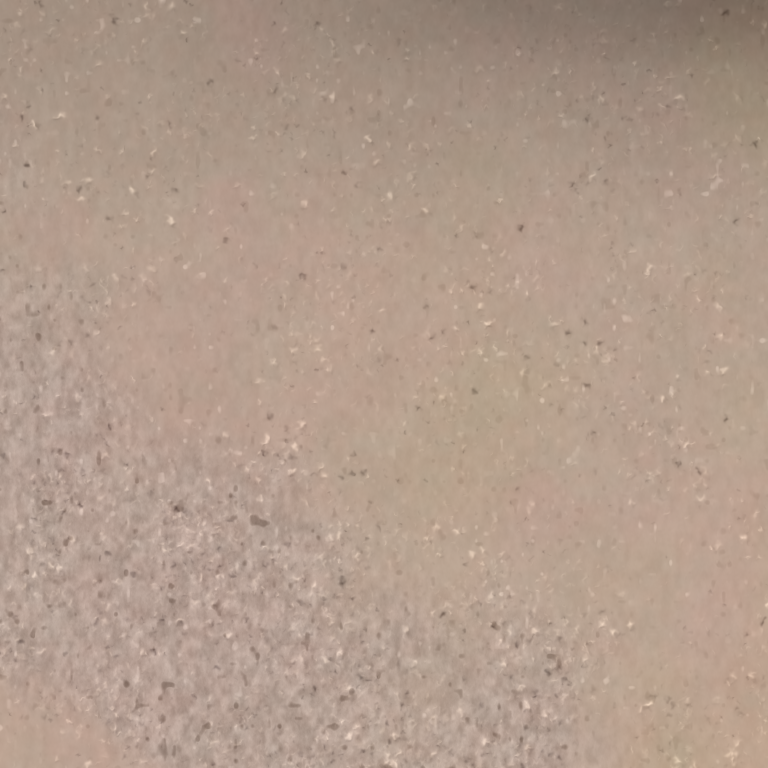
Reproduce this texture procedurally as a Shadertoy shader.

```glsl
// Dusty sandy ground with faint colour patches, scattered pale grit and a dim upper corner.

vec3 hash3(vec2 p) {
    vec3 q = fract(vec3(p.xyx) * vec3(0.1031, 0.1030, 0.0973));
    q += dot(q, q.yxz + 33.33);
    return fract((q.xxy + q.yzz) * q.zyx);
}

float noise(vec2 p) {
    vec2 i = floor(p), f = fract(p);
    f = f * f * (3.0 - 2.0 * f);
    return mix(mix(hash3(i).x, hash3(i + vec2(1, 0)).x, f.x),
               mix(hash3(i + vec2(0, 1)).x, hash3(i + vec2(1, 1)).x, f.x), f.y);
}

float fbm(vec2 p) {
    float sum = 0.0, amp = 0.53;
    for (int i = 0; i < 4; i++) {
        sum += amp * noise(p);
        p = mat2(1.6, 1.2, -1.2, 1.6) * p + 7.3;
        amp *= 0.5;
    }
    return sum;
}

// Diagonal drift of gravel across the lower left, broken into clumps
float gravelMask(vec2 uv) {
    float diagonal = uv.x * 0.85 + uv.y + (fbm(uv * 6.0) - 0.5) * 0.5;
    return smoothstep(0.82, 0.5, diagonal) * smoothstep(0.08, 0.25, diagonal);
}

// Soft blob, stretched along a given direction
float blob(vec2 d, float angle, vec2 radius) {
    float c = cos(angle), s = sin(angle);
    d = mat2(c, -s, s, c) * d / radius;
    return exp(-dot(d, d));
}

// x: pale grains, y: dark grains and the shadows beside some pale ones
vec2 grains(vec2 uv, float cells, float seed) {
    vec2 p = uv * cells, cell = floor(p), sum = vec2(0);
    p += 0.5 * vec2(noise(p * 2.3), noise(p * 2.3 + 31.0)) - 0.25;
    for (int y = -1; y <= 1; y++)
    for (int x = -1; x <= 1; x++) {
        vec2 id = cell + vec2(x, y);
        vec3 place = hash3(id + seed), shape = hash3(id + seed + 71.7);
        vec2 centre = id + 0.15 + 0.7 * place.xy;
        vec2 at = centre / cells;
        float clump = smoothstep(0.4, 0.66, fbm(at * 13.0 + 4.0));
        float density = 0.04 + 0.2 * clump + 0.5 * gravelMask(at) * (0.2 + clump);
        if (place.z > density) continue;
        vec2 radius = vec2(0.17 + 0.1 * shape.y, 0.24 + 0.22 * shape.x);
        float angle = (shape.z - 0.6) * 2.4;
        float strength = 0.2 + 0.8 * pow(shape.y, 4.0);
        float pale = step(0.4, shape.x);
        float grain = blob(p - centre, angle, radius) * strength;
        sum += grain * vec2(pale, 1.0 - pale);
        vec2 offset = vec2(0.5, 0.35) * (vec2(shape.z, place.x) - vec2(0.3, 1.1));
        sum.y += 0.5 * pale * strength * blob(p - centre - offset, angle, radius);
    }
    return sum;
}

void mainImage(out vec4 fragColor, in vec2 fragCoord) {
    vec2 uv = fragCoord / iResolution.xy;
    float gravel = gravelMask(uv);

    // Broad, faint patches of tan, mauve and pink earth
    vec3 color = vec3(0.709, 0.627, 0.563);
    float tan1 = smoothstep(0.4, 0.7, fbm(uv * 3.0 + 11.0)) * smoothstep(0.3, 0.7, uv.x);
    color += vec3(-0.005, 0.0, -0.022) * tan1;
    color += vec3(0.013, -0.004, 0.004) * smoothstep(0.45, 0.7, fbm(uv * 6.0 + 23.0));
    color += vec3(0.022, 0.016, 0.013) * smoothstep(0.7, 0.1, uv.y);
    color = mix(color, vec3(0.697, 0.62, 0.585), 0.65 * gravel);

    // Mottling and fine, slightly upright roughness
    color += 0.03 * (fbm(uv * 16.0 + 3.0) - 0.5);
    float rough = fbm(uv * vec2(120, 80)) - 0.5;
    color += (0.055 + 0.14 * gravel) * rough;
    float tint = noise(uv * 45.0 + 50.0) - 0.5;
    color += 0.018 * tint * vec3(0.7, -0.3, -0.4);

    // Irregular flecks in loose clusters
    float cluster = smoothstep(0.42, 0.65, fbm(uv * 11.0 + 60.0));
    float fleck = noise(uv * vec2(150, 115) + 17.0) * noise(uv * vec2(95, 75) + 81.0);
    color += 0.1 * (0.25 + 0.75 * cluster) * smoothstep(0.5, 0.85, fleck);
    float pit = noise(uv * vec2(140, 110) + 37.0) * noise(uv * vec2(85, 75) + 131.0);
    color -= (0.04 + 0.1 * gravel) * smoothstep(0.48, 0.8, pit);

    // Grit in two sizes
    vec2 grit = grains(uv, 82.0, 5.0) + 0.6 * grains(uv, 125.0, 43.0);
    grit = min(grit, 1.0);
    color += vec3(0.23, 0.22, 0.2) * grit.x;
    color -= vec3(0.2, 0.19, 0.175) * grit.y;

    // Light falls off towards the top, most of all at the right
    float side = smoothstep(0.1, 1.0, uv.x);
    float dim = smoothstep(0.62, 1.03, uv.y + 0.05 * (fbm(uv * 4.0) - 0.5));
    color *= 1.0 - dim * (0.1 + 0.11 * side) - 0.13 * side * smoothstep(0.87, 1.02, uv.y);

    fragColor = vec4(clamp(color, 0.0, 1.0), 1.0);
}
```
